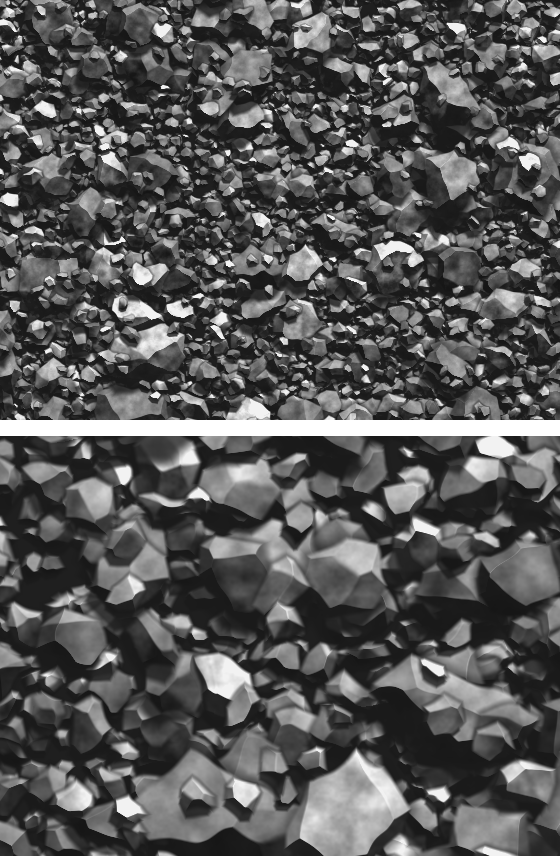
Top: the whole. Bottom: its middle third, enlarged.
Give the GLSL for this texture, as a WebGL 1 fragment shader.

```glsl
precision highp float;
// Grey rubble in hard light from above: layers of angular stones, fine to coarse.
// Each stone is a polygon of bevel planes under a tilted top plane, shaded by
// its facets, and darkens what lies below it with a cast shadow.
uniform vec2 u_resolution;

float hash(vec2 p) {
  return fract(sin(dot(p, vec2(127.1, 311.7))) * 43758.5453);
}

float noise(vec2 p) {
  vec2 i = floor(p), f = fract(p);
  f = f * f * (3.0 - 2.0 * f);
  return mix(mix(hash(i), hash(i + vec2(1.0, 0.0)), f.x),
             mix(hash(i + vec2(0.0, 1.0)), hash(i + vec2(1.0, 1.0)), f.x), f.y);
}

float fbm(vec2 p) {
  float sum = 0.0, amp = 0.5;
  for (int i = 0; i < 4; i++) {
    sum += amp * noise(p);
    p = p * 2.03 + 17.3;
    amp *= 0.5;
  }
  return sum / 0.9375;
}

// Paints one jittered grid of stones over the given tone.
float addStones(float tone, vec2 p, float cells, float share, vec2 bump, float grain) {
  vec2 q = p * cells + cells * 3.7;
  vec2 home = floor(q);
  float soft = 0.0022 * cells;
  for (int j = -1; j <= 1; j++) {
    for (int i = -1; i <= 1; i++) {
      vec2 id = home + vec2(float(i), float(j));
      if (hash(id + 0.37) > share) continue;
      vec2 centre = id + 0.2 + 0.6 * vec2(hash(id + 1.3), hash(id + 2.9));
      vec2 d = q - centre;
      float size = mix(0.32, 0.56, hash(id + 4.1));
      float turn = (hash(id + 5.7) - 0.5) * 2.4;
      float flatness = mix(0.5, 1.0, hash(id + 6.3));
      vec2 axis = vec2(cos(turn), sin(turn));
      vec2 toLight = vec2(0.13, 0.42) * size;

      // Top plane, then the bevels that cut it
      vec2 slope = (vec2(hash(id + 7.9), hash(id + 8.3)) - vec2(0.5, 0.55)) * 1.5;
      float height = size * mix(0.3, 0.65, hash(id + 9.1)) + dot(slope, d);
      float edge = -9.0, shadowEdge = -9.0;
      for (int k = 0; k < 7; k++) {
        float n = float(k);
        float a = (n + 0.6 * hash(id + n * 3.1 + 11.7)) * 0.8976;
        vec2 dir = vec2(cos(a), sin(a));
        vec2 local = vec2(dot(dir, axis), flatness * dot(dir, vec2(-axis.y, axis.x)));
        float reach = size * length(local) * mix(0.8, 1.12, hash(id + n * 5.3 + 13.1));
        float side = dot(d, dir) - reach;
        float steep = mix(0.6, 2.6, hash(id + n * 2.7 + 15.9));
        float bevel = -side * steep;
        slope = mix(slope, -dir * steep, smoothstep(-soft, soft, height - bevel));
        height = min(height, bevel);
        edge = max(edge, side);
        shadowEdge = max(shadowEdge, side + dot(toLight, dir));
      }

      // Cast shadow and dark contact rim
      float shade = 1.0 - smoothstep(-0.06, 0.05, shadowEdge);
      shade = max(shade, 0.6 * (1.0 - smoothstep(0.0, 0.12, edge)));
      tone = mix(tone, 0.1, 0.8 * shade);

      // Facet light on a speckled surface
      vec3 normal = normalize(vec3(bump - slope, 1.0));
      float light = max(dot(normal, normalize(vec3(0.22, 0.8, 0.6))), 0.0);
      float pale = hash(id + 10.3);
      float albedo = mix(0.4, 0.72, pale) + 0.25 * smoothstep(0.8, 1.0, pale);
      float stone = 0.05 + albedo * (0.1 + 1.15 * light) * mix(0.65, 1.35, grain);
      tone = mix(tone, stone, 1.0 - smoothstep(-soft, soft, edge));
    }
  }
  return tone;
}

void main() {
  vec2 p = gl_FragCoord.xy / u_resolution.y;
  float grain = fbm(p * 55.0);
  vec2 bump = 1.1 * (vec2(fbm(p * 38.0 + 5.0), fbm(p * 38.0 + 31.0)) - 0.5);

  // Chipped outlines
  p += 0.009 * (vec2(noise(p * 45.0), noise(p * 45.0 + 70.0)) - 0.5);

  // Gravel bed, then stones, then loose chips on top
  float tone = 0.12;
  tone = addStones(tone, p, 44.0, 0.95, bump, grain);
  tone = addStones(tone, p, 29.0, 0.8, bump, grain);
  tone = addStones(tone, p, 20.0, 0.75, bump, grain);
  tone = addStones(tone, p, 13.0, mix(0.75, 0.5, p.y), bump, grain);
  tone = addStones(tone, p, 8.5, mix(0.55, 0.3, p.y), bump, grain);
  tone = addStones(tone, p, 5.3, mix(0.3, 0.18, p.y), bump, grain);
  tone = addStones(tone, p, 17.0, 0.22, bump, grain);
  tone = addStones(tone, p, 31.0, 0.2, bump, grain);

  gl_FragColor = vec4(vec3(clamp(tone, 0.07, 0.95)), 1.0);
}
```
